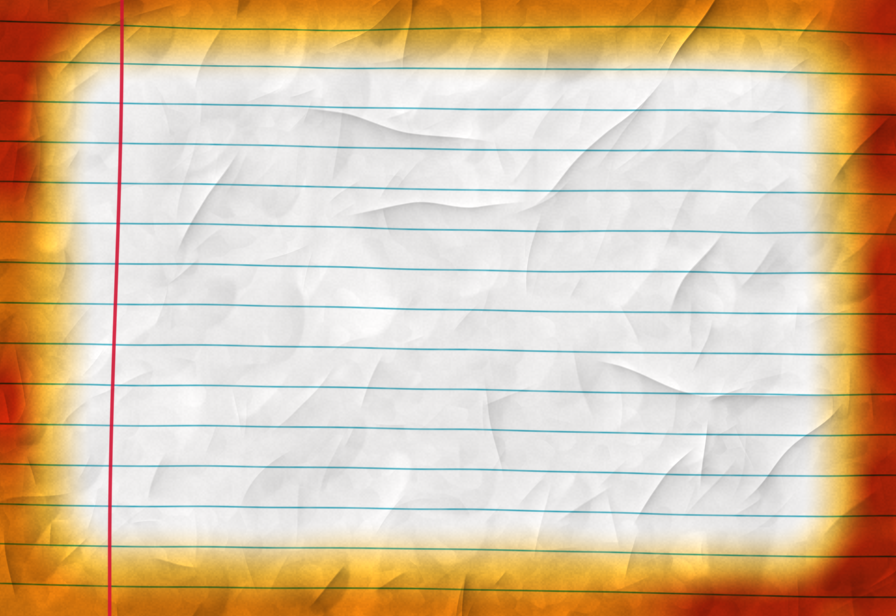
Reproduce this texture procedurally as a WebGL 2 fragment shader.

```glsl
#version 300 es
precision highp float;
// Crumpled ruled notepaper with a red margin and burnt orange edges.

uniform vec2 u_resolution;
out vec4 fragColor;

const vec3 CREAM  = vec3(0.90, 0.69, 0.21);
const vec3 ORANGE = vec3(0.80, 0.44, 0.05);
const vec3 EMBER  = vec3(0.64, 0.13, 0.03);
const vec3 RULE   = vec3(0.27, 0.70, 0.78);
const vec3 MARGIN = vec3(0.84, 0.08, 0.20);

// Main folds as start.xy, end.xy; the shadow falls to the left of travel.
const vec4 FOLDS[11] = vec4[11](
  vec4(1.089, 0.867, 0.862, 0.678), vec4(1.184, 1.02, 1.089, 0.867),
  vec4(1.136, 0.366, 0.966, 0.409), vec4(1.345, 0.352, 1.12, 0.368),
  vec4(1.184, 0.62, 1.08, 0.49),    vec4(1.354, 0.337, 1.203, 0.186),
  vec4(1.14, 0.328, 1.131, 0.195),  vec4(0.379, 0.754, 0.284, 0.593),
  vec4(0.852, 0.687, 0.568, 0.64),  vec4(0.814, 0.777, 0.473, 0.826),
  vec4(1.117, 0.271, 1.023, 0.148));

// Hottest parts of the burn as centre.xy, radius.
const vec3 HOT[9] = vec3[9](
  vec3(0.02, 0.98, 0.18), vec3(0.0, 0.75, 0.12), vec3(0.0, 0.34, 0.11),
  vec3(1.45, 0.77, 0.09), vec3(1.45, 0.53, 0.13), vec3(1.45, 0.36, 0.14),
  vec3(1.44, 0.11, 0.21), vec3(1.2, 0.0, 0.13), vec3(1.45, 0.98, 0.09));

float hash(vec2 p) {
  return fract(sin(dot(p, vec2(127.1, 311.7))) * 43758.5453);
}

vec2 hash2(vec2 p) {
  return vec2(hash(p), hash(p + 37.3));
}

float noise(vec2 p) {
  vec2 i = floor(p), f = fract(p);
  f = f * f * (3.0 - 2.0 * f);
  return mix(mix(hash(i), hash(i + vec2(1, 0)), f.x),
             mix(hash(i + vec2(0, 1)), hash(i + vec2(1, 1)), f.x), f.y);
}

// Randomly tilted planes meeting at soft Voronoi edges, about -1 to 1.
float facets(vec2 p, float sharpness) {
  vec2 cell = floor(p), f = fract(p);
  float sum = 0.0, total = 1e-6;
  for (int y = -1; y <= 1; y++)
  for (int x = -1; x <= 1; x++) {
    vec2 o = vec2(x, y);
    vec2 d = f - o - hash2(cell + o);
    vec2 tilt = hash2(cell + o + 71.7) * 2.0 - 1.0;
    float w = exp(-sharpness * dot(d, d));
    sum += w * (dot(d, tilt) * 1.6 + tilt.x * 0.5);
    total += w;
  }
  return sum / total;
}

// Dark on one side of a segment, a thin highlight on the other.
float fold(vec2 p, vec2 a, vec2 b) {
  vec2 ab = b - a, n = normalize(vec2(-ab.y, ab.x));
  float h = dot(p - a, ab) / dot(ab, ab), s = dot(p - a, n);
  float taper = smoothstep(-0.05, 0.25, h) * smoothstep(1.05, 0.75, h);
  float shade = -0.5 * exp(-abs(s) / 0.007) - 0.5 * exp(-abs(s) / 0.03);
  return taper * mix(0.4 * exp(-abs(s) / 0.012), shade, smoothstep(-0.002, 0.002, s));
}

// Short folds scattered one per cell, mostly rising to the right.
float scatteredFolds(vec2 p, float density) {
  vec2 cell = floor(p * density);
  float sum = 0.0;
  for (int y = -1; y <= 1; y++)
  for (int x = -1; x <= 1; x++) {
    vec2 id = cell + vec2(x, y);
    vec2 r = hash2(id + 11.0), mid = (id + hash2(id)) / density;
    float angle = mix(0.1, 1.9, r.x);
    vec2 reach = vec2(cos(angle), sin(angle)) * mix(0.2, 0.5, r.y) / density;
    sum += fold(p, mid + reach, mid - reach) * hash(id + 5.0);
  }
  return sum;
}

float roundBox(vec2 p, vec2 halfSize, float radius) {
  vec2 q = abs(p) - halfSize + radius;
  return length(max(q, 0.0)) + min(max(q.x, q.y), 0.0) - radius;
}

float stroke(float d, float halfWidth, float px) {
  return 1.0 - smoothstep(halfWidth - px, halfWidth + px, abs(d));
}

// Brightness of the creased sheet.
float paper(vec2 p) {
  vec2 warp = vec2(noise(p * 9.0), noise(p * 9.0 + 40.0)) - 0.5;
  vec2 w = p + warp * 0.045;
  vec2 q = vec2(dot(w, vec2(0.85, -0.5)), dot(w, vec2(0.5, 0.85)) * 0.55);
  float light = 0.935 + 0.035 * facets(q * 6.0, 60.0)
              + 0.045 * facets(q * 13.0 + 9.0, 70.0)
              + 0.02 * facets(w * 27.0 + 3.0, 40.0)
              + 0.09 * scatteredFolds(w, 6.0) + 0.06 * scatteredFolds(w + 3.7, 11.0);
  for (int i = 0; i < FOLDS.length(); i++)
    light += 0.17 * fold(p + warp * 0.035, FOLDS[i].xy, FOLDS[i].zw);
  return light + 0.02 * (noise(p * 330.0) - 0.5);
}

// Tint of the scorched rim; d is the distance outside the clean area.
vec3 burn(vec2 p, float d) {
  float heat = 0.0;
  for (int i = 0; i < HOT.length(); i++) {
    vec2 v = (p - HOT[i].xy) / HOT[i].z;
    heat += exp(-dot(v, v));
  }
  heat = min(heat, 1.0) * smoothstep(0.01, 0.09, d) * (0.8 + 0.5 * noise(p * 14.0));
  vec3 rim = mix(CREAM, ORANGE, smoothstep(0.02, 0.09, d));
  rim = mix(rim, EMBER, min(heat, 1.0));
  return mix(vec3(1.0), rim, smoothstep(-0.05, 0.04, d));
}

void main() {
  float px = 1.0 / u_resolution.y;
  vec2 p = gl_FragCoord.xy * px;
  float d = roundBox(p - vec2(0.726, 0.508), vec2(0.622, 0.407), 0.09);
  d += 0.016 * (noise(p * 7.0) - 0.5);

  // Sheet: folds gain contrast in the burnt rim.
  float rim = smoothstep(-0.04, 0.04, d);
  float light = paper(p) + 0.03 * smoothstep(-0.12, -0.02, d);
  vec3 color = vec3(0.985, 0.98, 0.978) * mix(light, pow(light / 0.955, 3.2), rim);
  color *= burn(p, d);

  // Ruled lines, sloping down to the right.
  float bend = 0.0145 * p.x + 0.0016 * sin(p.x * 6.0 + p.y * 5.0)
             + 0.0025 * (noise(vec2(p.x * 9.0, p.y * 5.0)) - 0.5)
             + 0.008 * smoothstep(0.85, 1.0, p.y) * sin(p.x * 4.2);
  float row = (1.0 - p.y - 0.035 - bend) / 0.0652;
  float rule = stroke((fract(row + 0.5) - 0.5) * 0.0652, 0.0013, max(px, 0.0016));
  rule *= 0.75 + 0.25 * noise(p * 60.0);
  color *= mix(vec3(1.0), RULE, rule);

  // Margin line, leaning slightly.
  float marginX = 0.178 + 0.02 * smoothstep(0.1, 0.95, p.y);
  color = mix(color, MARGIN * (0.4 + 0.6 * light), 0.9 * stroke(p.x - marginX, 0.0028, px));

  fragColor = vec4(clamp(color, 0.0, 1.0), 1.0);
}
```
